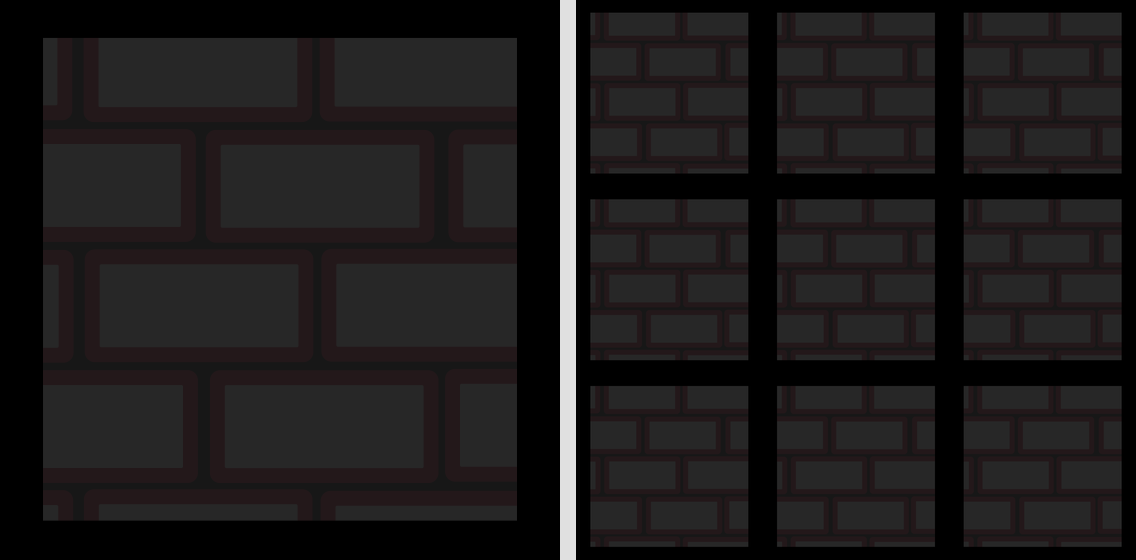
Left, the tile; right, the same tile 3 across and 3 down.
This pattern is drawn by a Shadertoy shader. Its source:

```glsl
#define PITCH vec2(0.4258, 0.2151)       // brick spacing
#define ORIGIN vec2(0.3516, 0.0234)      // centre of the first brick
#define STAGGER 0.526                    // shift of odd rows, in bricks
#define BRICK_HALF vec2(0.2041, 0.1007)
#define BORDER 0.0266
#define OUTER_RADIUS 0.018
#define INNER_RADIUS 0.003
#define JITTER vec2(0.0045, 0.0024)      // largest displacement of a brick
#define WALL_MIN vec2(0.0768, 0.0703)
#define WALL_MAX vec2(0.9232, 0.9323)

const vec3 FRAME_COLOR  = vec3(0.0);
const vec3 MORTAR_COLOR = vec3(0.090);
const vec3 BORDER_COLOR = vec3(0.138, 0.094, 0.102);
const vec3 FACE_COLOR   = vec3(0.152);

vec2 hash22(vec2 p) {
    vec3 q = fract(vec3(p.xyx) * vec3(0.1031, 0.1030, 0.0973));
    q += dot(q, q.yzx + 33.33);
    return fract((q.xx + q.yz) * q.zy);
}

float roundedBox(vec2 p, vec2 halfSize, float radius) {
    vec2 d = abs(p) - halfSize + radius;
    return length(max(d, 0.0)) + min(max(d.x, d.y), 0.0) - radius;
}

float coverage(float dist, float pixel) {
    return clamp(0.5 - dist / pixel, 0.0, 1.0);
}

vec3 brickWall(vec2 uv, float pixel) {
    // Staggered cell holding this point
    vec2 grid = (uv - ORIGIN) / PITCH;
    float row = floor(grid.y + 0.5);
    grid.x -= STAGGER * mod(row, 2.0);
    vec2 cell = vec2(floor(grid.x + 0.5), row);

    // Slightly displaced brick: border, then face
    vec2 offset = (hash22(cell + 17.0) * 2.0 - 1.0) * JITTER;
    vec2 p = (grid - cell) * PITCH - offset;
    float brick = roundedBox(p, BRICK_HALF, OUTER_RADIUS);
    float face = roundedBox(p, BRICK_HALF - BORDER, INNER_RADIUS);

    vec3 color = mix(MORTAR_COLOR, BORDER_COLOR, coverage(brick, pixel));
    return mix(color, FACE_COLOR, coverage(face, pixel));
}

void mainImage(out vec4 fragColor, in vec2 fragCoord) {
    vec2 uv = fragCoord / iResolution.xy;
    float pixel = 1.0 / min(iResolution.x, iResolution.y);

    // Wall clipped by the surrounding frame
    vec2 wallCentre = 0.5 * (WALL_MIN + WALL_MAX);
    vec2 wallHalf = 0.5 * (WALL_MAX - WALL_MIN);
    float wall = roundedBox(uv - wallCentre, wallHalf, 0.0);

    vec3 color = mix(FRAME_COLOR, brickWall(uv, pixel), coverage(wall, pixel));
    fragColor = vec4(color, 1.0);
}
```
